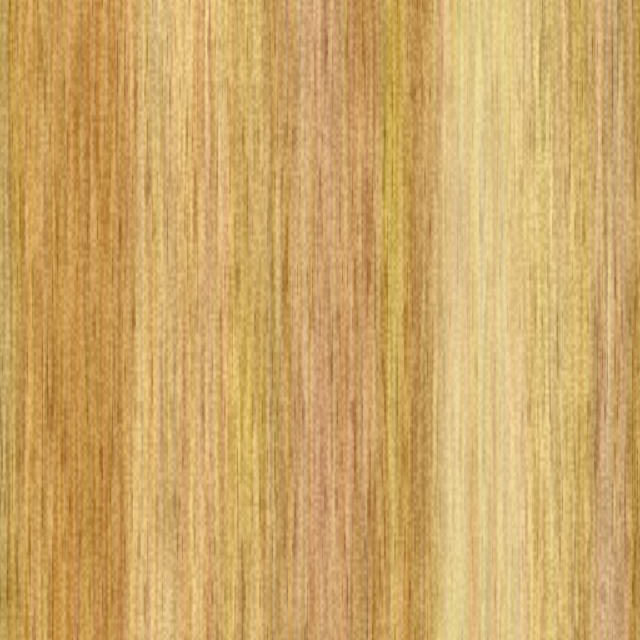
Reproduce this texture procedurally as a Shadertoy shader.

```glsl
float hash(vec2 p) {
    vec3 q = fract(p.xyx * 0.1031);
    q += dot(q, q.yzx + 33.33);
    return fract((q.x + q.y) * q.z);
}

float valueNoise(vec2 p) {
    vec2 cell = floor(p);
    vec2 f = fract(p);
    f = f * f * (3.0 - 2.0 * f);
    float low = mix(hash(cell), hash(cell + vec2(1, 0)), f.x);
    float high = mix(hash(cell + vec2(0, 1)), hash(cell + vec2(1, 1)), f.x);
    return mix(low, high, f.y);
}

// Signed noise stretched along the fibres
float fibre(vec2 uv, float across, float along, float seed) {
    return valueNoise(uv * vec2(across, along) + seed) * 2.0 - 1.0;
}

// Soft elliptical patch of tint
float patchMask(vec2 uv, vec2 centre, vec2 radius) {
    vec2 d = (uv - centre) / radius;
    return exp(-dot(d, d));
}

vec3 blendTo(vec3 base, vec3 next, float x, float start, float end) {
    return mix(base, next, smoothstep(start, end, x));
}

// Broad colour bands from left to right
vec3 woodBands(float x) {
    vec3 c = vec3(0.74, 0.60, 0.32);
    c = blendTo(c, vec3(0.78, 0.60, 0.32), x, 0.00, 0.05);
    c = blendTo(c, vec3(0.75, 0.55, 0.28), x, 0.06, 0.14);
    c = blendTo(c, vec3(0.76, 0.56, 0.30), x, 0.15, 0.185);
    c = blendTo(c, vec3(0.83, 0.68, 0.43), x, 0.185, 0.22);
    c = blendTo(c, vec3(0.83, 0.67, 0.42), x, 0.25, 0.32);
    c = blendTo(c, vec3(0.81, 0.66, 0.38), x, 0.33, 0.385);
    c = blendTo(c, vec3(0.77, 0.61, 0.36), x, 0.39, 0.43);
    c = blendTo(c, vec3(0.79, 0.63, 0.41), x, 0.435, 0.50);
    c = blendTo(c, vec3(0.77, 0.60, 0.37), x, 0.51, 0.56);
    c = blendTo(c, vec3(0.77, 0.62, 0.33), x, 0.57, 0.61);
    c = blendTo(c, vec3(0.74, 0.58, 0.32), x, 0.625, 0.655);
    c = blendTo(c, vec3(0.83, 0.70, 0.45), x, 0.658, 0.685);
    c = blendTo(c, vec3(0.88, 0.79, 0.56), x, 0.68, 0.71);
    c = blendTo(c, vec3(0.87, 0.77, 0.53), x, 0.72, 0.76);
    c = blendTo(c, vec3(0.88, 0.78, 0.54), x, 0.77, 0.80);
    c = blendTo(c, vec3(0.84, 0.72, 0.46), x, 0.80, 0.85);
    c = blendTo(c, vec3(0.80, 0.67, 0.40), x, 0.86, 0.91);
    c = blendTo(c, vec3(0.80, 0.66, 0.46), x, 0.91, 0.94);
    c = blendTo(c, vec3(0.77, 0.62, 0.41), x, 0.95, 0.98);
    return blendTo(c, vec3(0.71, 0.56, 0.29), x, 0.975, 0.995);
}

// Slow changes of tone along the length of the bands
vec3 tonePatches(vec3 c, vec2 uv) {
    vec3 cream = vec3(0.03, 0.045, 0.045);
    vec3 yellow = vec3(0.01, 0.025, -0.03);
    vec3 rose = vec3(0.005, -0.012, 0.012);
    c += cream * patchMask(uv, vec2(0.27, 1.02), vec2(0.10, 0.20));
    c += cream * patchMask(uv, vec2(0.22, 0.0), vec2(0.04, 0.28));
    c += yellow * patchMask(uv, vec2(0.61, 0.74), vec2(0.018, 0.28));
    c += yellow * patchMask(uv, vec2(0.385, 0.37), vec2(0.022, 0.22));
    c += rose * patchMask(uv, vec2(0.50, 0.88), vec2(0.05, 0.25));
    c += rose * patchMask(uv, vec2(0.50, 0.22), vec2(0.05, 0.25));
    c -= 0.02 * patchMask(uv, vec2(0.17, 0.12), vec2(0.025, 0.25));
    return c;
}

// Layered streaks, strongest where they are hair-thin
float streaks(vec2 uv) {
    float sum = 0.0;
    for (int i = 0; i < 4; i++) {
        float layer = float(i);
        float across = 85.0 + 57.0 * layer;
        float strength = 0.012 + 0.017 * layer;
        sum += strength * fibre(uv, across, 2.5 + 2.0 * layer, layer * 19.7 + 4.3);
    }
    return sum;
}

void mainImage(out vec4 fragColor, in vec2 fragCoord) {
    vec2 uv = fragCoord / iResolution.xy;
    vec3 colour = tonePatches(woodBands(uv.x), uv);

    // Fibres fade a little on the pale band
    float pale = smoothstep(0.66, 0.71, uv.x) * (1.0 - smoothstep(0.79, 0.85, uv.x));
    float contrast = mix(1.0, 0.6, pale);
    colour += streaks(uv) * contrast * vec3(0.9, 1.0, 1.0);

    // Thin warm and yellow hue variation
    colour += vec3(0.010, -0.018, -0.020) * fibre(uv, 130.0, 2.2, 37.0);
    colour += vec3(0.006, 0.016, -0.035) * fibre(uv, 190.0, 3.0, 53.0);
    float amber = smoothstep(0.2, 0.9, fibre(uv, 110.0, 0.8, 11.0));
    colour -= pale * amber * vec3(0.02, 0.07, 0.09);

    // Thin dark pores between the fibres
    float pores = smoothstep(0.4, 0.9, fibre(uv, 256.0, 14.0, 83.0));
    colour += (0.015 - pores * 0.11) * contrast * vec3(0.9, 1.0, 0.9);

    // Fine grain, slightly longer than wide
    colour += 0.055 * contrast * fibre(uv, 256.0, 170.0, 29.0);

    fragColor = vec4(clamp(colour, 0.0, 1.0), 1.0);
}
```
